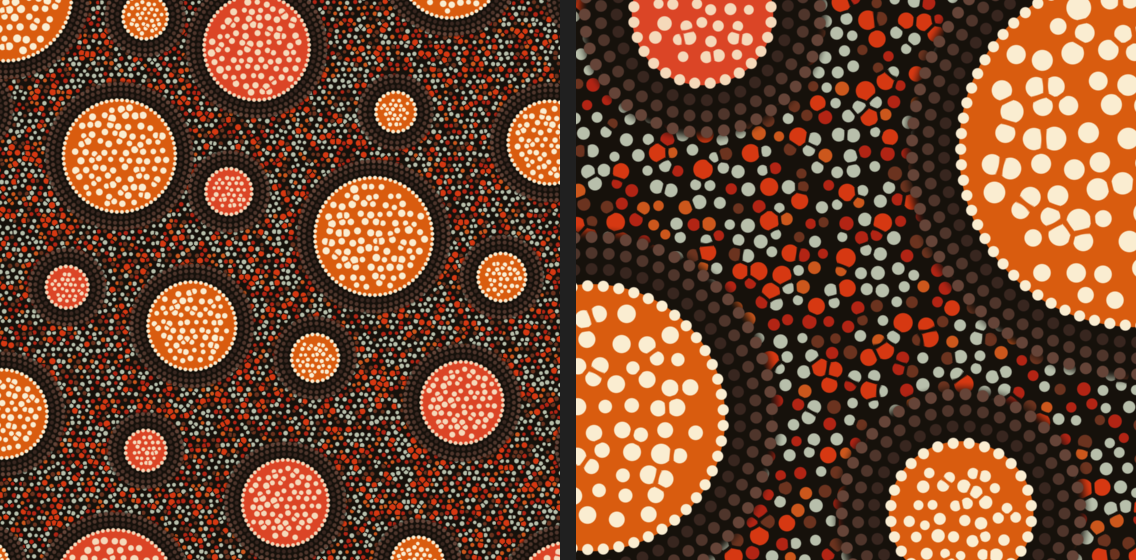
Left: the whole. Right: its middle third, enlarged.
Write a WebGL 1 fragment shader that draws this pattern.

```glsl
precision highp float;
// Orange and red stippled discs with dotted halos on a dark ground of fine coloured dots.
uniform vec2 u_resolution;

const float TAU = 6.2831853;
const float DISC_CELL = 0.25;
const float GROUND_SPACING = 0.0115;
const float ROW_HEIGHT = 0.87;

const vec3 GROUND = vec3(0.085, 0.065, 0.045);
const vec3 PALE = vec3(0.72, 0.75, 0.67);
const vec3 CRIMSON = vec3(0.70, 0.14, 0.08);
const vec3 RUST = vec3(0.80, 0.34, 0.11);
const vec3 BROWN = vec3(0.42, 0.20, 0.12);
const vec3 VERMILION = vec3(0.84, 0.22, 0.07);
const vec3 HALO = vec3(0.40, 0.27, 0.22);
const vec3 DISC_ORANGE = vec3(0.85, 0.36, 0.06);
const vec3 DISC_RED = vec3(0.86, 0.27, 0.15);
const vec3 CREAM = vec3(0.98, 0.93, 0.82);

float hash(vec2 p) {
  return fract(sin(dot(p, vec2(127.1, 311.7))) * 43758.5453);
}

vec2 polar(float angle, float radius) {
  return radius * vec2(cos(angle), sin(angle));
}

// Soft coverage of a shape from its signed distance.
float cover(float d, float soft) {
  return 1.0 - smoothstep(-soft, soft, d);
}

// Jittered staggered dots on a unit lattice: x = signed distance, y = random tone.
// Dots centred beyond the limit are left out; tones above 0.88 grow by bigExtra.
vec2 dotField(vec2 p, float seed, float bigExtra, float limit) {
  float nearest = 9.0;
  float second = 9.0;
  float tone = 0.0;
  for (int j = -1; j <= 1; j++) {
    float row = floor(p.y / ROW_HEIGHT) + float(j);
    float shift = 0.5 * mod(row, 2.0);
    for (int i = -1; i <= 1; i++) {
      vec2 id = vec2(floor(p.x - shift) + float(i), row);
      vec2 key = id + seed;
      float dotTone = hash(key + 3.7);
      float radius = mix(0.26, 0.37, hash(key + 8.3)) + bigExtra * step(0.88, dotTone);
      vec2 center = vec2(id.x + 0.5 + shift, (row + 0.5) * ROW_HEIGHT);
      center += polar(TAU * hash(key), 0.28 * sqrt(hash(key + 5.1)));
      float d = length(p - center) - radius;
      if (length(center) > limit) d = 9.0;
      if (d < nearest) {
        second = nearest;
        nearest = d;
        tone = dotTone;
      } else {
        second = min(second, d);
      }
    }
  }
  // Keep a thin gap where two dots would touch.
  return vec2(max(nearest, 0.5 * (0.16 - second + nearest)), tone);
}

// Signed distance to dots spread evenly along a circle.
float ringDots(vec2 p, float radius, float spacing, float dotRadius, float phase) {
  float count = floor(TAU * radius / spacing);
  float along = fract(atan(p.y, p.x) / TAU * count + phase) - 0.5;
  return length(vec2(along * TAU * radius / count, length(p) - radius)) - dotRadius;
}

// Nearest disc: xy = centre, z = radius, w = random tone. Large and small cells alternate.
vec4 nearestDisc(vec2 p) {
  vec4 disc = vec4(0.0);
  float nearest = 9.0;
  for (int j = -1; j <= 1; j++) {
    for (int i = -1; i <= 1; i++) {
      vec2 id = floor(p / DISC_CELL) + vec2(float(i), float(j));
      float size = hash(id + 21.3);
      float isSmall = mod(id.x + id.y, 2.0);
      float radius = mix(mix(0.072, 0.12, size), mix(0.036, 0.05, size), isSmall);
      vec2 center = (id + 0.5) * DISC_CELL + polar(TAU * hash(id + 4.9), 0.04 * hash(id + 13.7));
      float d = length(p - center) - radius;
      if (d < nearest) {
        nearest = d;
        disc = vec4(center, radius, hash(id + 31.1));
      }
    }
  }
  return disc;
}

vec3 groundTone(float tone) {
  vec3 color = mix(PALE, CRIMSON, step(0.42, tone));
  color = mix(color, RUST, step(0.62, tone));
  color = mix(color, BROWN, step(0.73, tone));
  return mix(color, VERMILION, step(0.88, tone));
}

void main() {
  float soft = 1.0 / min(u_resolution.x, u_resolution.y);
  vec2 uv = gl_FragCoord.xy * soft;
  vec2 tilt = polar(0.3, 1.0);
  vec4 disc = nearestDisc(mat2(tilt.x, tilt.y, -tilt.y, tilt.x) * (uv - 0.5));
  vec2 q = mat2(tilt.x, -tilt.y, tilt.y, tilt.x) * disc.xy + 0.5;
  vec2 local = uv - q;
  float edge = length(local) - disc.z;

  // Fine dots of the ground, fading out towards each disc.
  vec2 grain = dotField(uv / GROUND_SPACING, 17.0, 0.14, 999.0);
  float open = smoothstep(0.026, 0.036, edge);
  vec3 color = mix(GROUND, groundTone(grain.y), open * cover(grain.x * GROUND_SPACING, soft));

  // Muted halo rings, darker close to the disc.
  for (int k = 0; k < 3; k++) {
    float ring = float(k);
    float d = ringDots(local, disc.z + 0.009 + 0.0095 * ring, 0.0102, 0.0035, 0.5 * ring);
    color = mix(color, HALO * (0.55 + 0.22 * ring), cover(d, soft));
  }

  // Disc body, inner dots and beaded rim.
  float isRed = step(0.55, disc.w);
  float spacing = 0.006 + 0.115 * disc.z;
  vec2 inner = dotField(local / spacing, floor(disc.w * 90.0), 0.04, (disc.z - 0.007) / spacing - 0.3);
  float beads = ringDots(local, disc.z - 0.001, 0.0092, 0.0033, 0.0);
  vec3 dotColor = mix(CREAM, vec3(0.96, 0.85, 0.73), isRed);
  color = mix(color, mix(DISC_ORANGE, DISC_RED, isRed), cover(edge, soft));
  color = mix(color, dotColor, cover(min(inner.x * spacing, beads), soft));

  gl_FragColor = vec4(color, 1.0);
}
```
